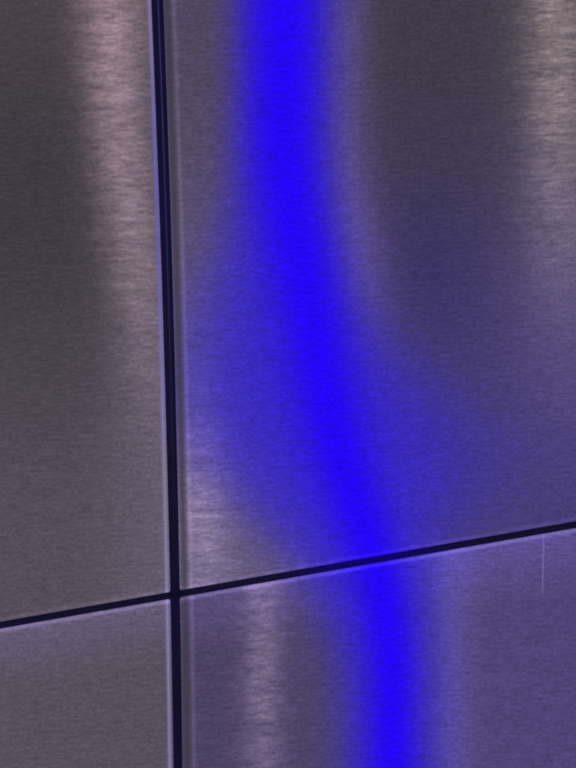
A Shadertoy shader for this texture:

```glsl
float hash(vec2 p) {
    p = fract(p * vec2(0.1031, 0.1137));
    p += dot(p, p.yx + 33.33);
    return fract((p.x + p.y) * p.x * 7.31);
}

vec2 gradient(vec2 cell) {
    float angle = 6.2832 * hash(cell);
    return vec2(cos(angle), sin(angle));
}

float gradientNoise(vec2 p) {
    vec2 i = floor(p), f = fract(p);
    vec2 w = f * f * f * (f * (f * 6.0 - 15.0) + 10.0);
    vec2 e = vec2(1.0, 0.0);
    float low = mix(dot(gradient(i), f), dot(gradient(i + e), f - e), w.x);
    float high = mix(dot(gradient(i + e.yx), f - e.yx), dot(gradient(i + 1.0), f - 1.0), w.x);
    return mix(low, high, w.y);
}

float bell(float x, float center, float width) {
    float d = (x - center) / width;
    return exp(-d * d);
}

float line(float d, float halfWidth, float blur) {
    return 1.0 - smoothstep(halfWidth - blur, halfWidth + blur, abs(d));
}

// Horizontal brushing made of stretched noise octaves
float brushedGrain(vec2 p) {
    float sum = 0.0, amp = 0.4;
    vec2 scale = vec2(10.0, 60.0);
    for (int i = 0; i < 4; i++) {
        sum += amp * gradientNoise(p * scale + float(i) * 17.3);
        scale *= vec2(2.0, 1.6);
    }
    return sum;
}

// Short scratches over a fine speckle
float fineGrain(vec2 p) {
    return gradientNoise(p * vec2(75.0, 235.0)) + gradientNoise(p * vec2(210.0, 270.0) + 41.7);
}

vec3 leftPanel(vec2 uv, float grain) {
    vec3 color = mix(vec3(0.33, 0.30, 0.35), vec3(0.25, 0.23, 0.26), smoothstep(0.3, 0.75, uv.y));
    color = mix(color, vec3(0.31, 0.27, 0.29), 0.7 * smoothstep(0.8, 1.0, uv.y));
    float center = mix(0.265, 0.19, smoothstep(0.4, 1.0, uv.y));
    float sheen = bell(uv.x, center, 0.055) * smoothstep(0.3, 0.85, uv.y);
    color += vec3(0.25, 0.20, 0.21) * sheen * (1.0 + 0.6 * grain);
    return color + vec3(0.06, 0.05, 0.07) * smoothstep(0.1, 0.3, uv.x);
}

vec3 rightPanel(vec2 uv, float bandX, float grain) {
    vec3 nearSide = mix(vec3(0.38, 0.34, 0.47), vec3(0.32, 0.28, 0.37), smoothstep(0.45, 0.95, uv.y));
    vec3 farSide = mix(vec3(0.28, 0.24, 0.47), vec3(0.25, 0.23, 0.29), smoothstep(0.4, 0.95, uv.y));
    vec3 color = mix(nearSide, farSide, smoothstep(-0.08, 0.18, uv.x - bandX));
    // Pale reflections beside the light and along the far edge
    color += vec3(0.14, 0.12, 0.12) * bell(uv.x, 0.355, 0.05) * bell(uv.y, 0.34, 0.17) * (1.0 + grain);
    color += vec3(0.09, 0.07, 0.14) * bell(uv.x, bandX + 0.105, 0.05) * smoothstep(0.48, 0.7, uv.y);
    color -= vec3(0.03, 0.03, 0.0) * bell(uv.x, 0.75, 0.1) * bell(uv.y, 0.64, 0.14);
    color += vec3(0.18, 0.15, 0.13) * bell(uv.x, 0.965, 0.055) * smoothstep(0.5, 0.95, uv.y) * (1.0 + grain);
    return color + vec3(0.09, 0.08, 0.06) * bell(uv.x, 1.0, 0.11) * smoothstep(0.3, 0.7, uv.y);
}

vec3 lowerPanel(vec2 uv, float seamY, float grain) {
    vec3 color = mix(vec3(0.30, 0.26, 0.38), vec3(0.31, 0.27, 0.47), smoothstep(0.3, 0.9, uv.x));
    color = mix(color, vec3(0.34, 0.31, 0.36), 1.0 - smoothstep(0.28, 0.32, uv.x));
    color += vec3(0.13, 0.11, 0.10) * bell(uv.x, 0.455, 0.035) * (1.0 + grain);
    color += vec3(0.06, 0.05, 0.09) * bell(uv.x, 0.78, 0.04);
    return color + vec3(0.05, 0.04, 0.10) * smoothstep(-0.1, 0.0, uv.y - seamY);
}

// A bright core surrounded by an uneven halo
vec3 addBlueLight(vec3 color, vec2 uv, float bandX) {
    float d = uv.x - bandX;
    float leftWidth = 0.09 + 0.165 * bell(uv.y, 0.47, 0.2);
    float rightWidth = 0.09 + 0.135 * bell(uv.y, 0.42, 0.12);
    float halo = exp(-pow(abs(d) / (d < 0.0 ? leftWidth : rightWidth), d < 0.0 ? 3.2 : 2.5));
    float core = bell(d, 0.0, mix(0.038, 0.058, smoothstep(0.1, 0.5, uv.y)));
    color = mix(color, vec3(0.20, 0.14, 0.79), 0.95 * halo);
    return mix(color, vec3(0.13, 0.02, 0.97), 0.92 * core);
}

void mainImage(out vec4 fragColor, in vec2 fragCoord) {
    vec2 uv = fragCoord / iResolution.xy;
    float aspect = iResolution.x / iResolution.y;
    float blur = 0.0014;

    float seamX = 0.309 - 0.018 * uv.y - 0.018 * uv.y * uv.y;
    float seamY = 0.186 + 0.131 * uv.x;
    float dx = (uv.x - seamX) * aspect;
    float dy = uv.y - seamY;
    float bandX = mix(0.68, 0.493, smoothstep(0.1, 0.85, uv.y)) - 0.02 * bell(uv.y, 0.42, 0.15);
    vec2 brushed = vec2(uv.x * aspect, uv.y - 0.03 * uv.x);
    float grain = brushedGrain(brushed);

    // Metal panels and the reflected light
    vec3 upper = mix(leftPanel(uv, grain), rightPanel(uv, bandX, grain), smoothstep(-blur, blur, dx));
    vec3 color = mix(lowerPanel(uv, seamY, grain), upper, smoothstep(-blur, blur, dy));
    color = mix(color, addBlueLight(color, uv, bandX), smoothstep(-blur, blur, dx));
    color *= 1.0 + 0.07 * grain + 0.11 * fineGrain(brushed);

    // Fine scratch on the lower panel
    float scratch = line(uv.x - 0.943 - 0.03 * (uv.y - 0.27), 0.0015, 0.002) * line(uv.y - 0.265, 0.035, 0.015);
    color += 0.10 * scratch;

    // Rounded panel edges
    vec3 rim = mix(vec3(0.54, 0.49, 0.66), vec3(0.38, 0.37, 0.74), bell(uv.y, 0.72, 0.22));
    color = mix(color, rim, 0.85 * bell(dx, -0.0105, 0.0028));
    color = mix(color, vec3(0.24, 0.22, 0.25), 0.7 * bell(dx, 0.0125, 0.005));
    color += 0.06 * bell(dx, 0.021, 0.003);
    color += vec3(0.11, 0.10, 0.15) * bell(dy, -0.0075, 0.0028);
    color += vec3(0.05, 0.04, 0.06) * bell(dy, 0.0075, 0.0025);

    // Dark joints between panels
    float gap = max(line(dx, mix(0.0055, 0.0075, uv.y), blur), line(dy, 0.0042, blur));
    vec3 gapColor = mix(vec3(0.06, 0.05, 0.14), vec3(0.05, 0.02, 0.38), bell(uv.x, bandX, 0.12));
    color = mix(color, gapColor, 0.95 * gap);
    color += vec3(0.08, 0.09, 0.18) * bell(dx, 0.001, 0.0015) * smoothstep(0.2, 0.9, uv.y);
    color = mix(color, vec3(0.06, 0.05, 0.15), 1.0 - smoothstep(0.006, 0.011, length(vec2(dx, dy))));

    fragColor = vec4(clamp(color, 0.0, 1.0), 1.0);
}
```
